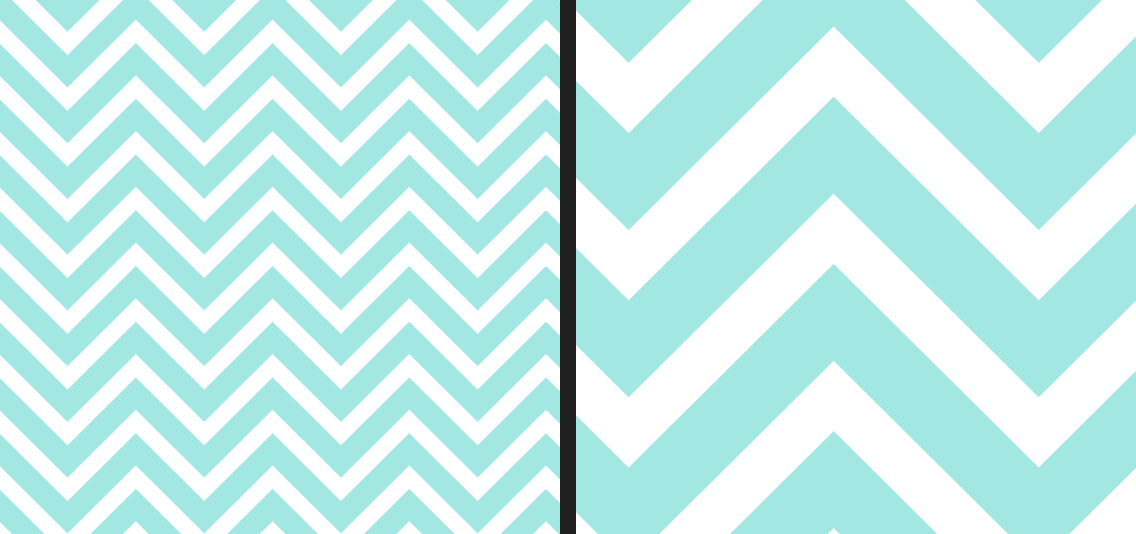
Left: the whole. Right: its middle third, enlarged.
Reproduce this pattern procedurally as a WebGL 2 fragment shader.

```glsl
#version 300 es
precision highp float;
// Aqua and white chevron stripes: a triangle wave across the canvas
// shifts the height, and the shifted height is folded into equal bands.
// Lengths are fractions of the canvas height.

uniform vec2 u_resolution;
out vec4 fragColor;

// Distance to the nearest valley of the zigzag, repeating across
float valleyDistance(float x) {
    float period = 0.2560;
    return abs(fract((x - 0.1264) / period + 0.5) - 0.5) * period;
}

// Signed distance to the edge of the aqua stripe, negative inside
float stripeDistance(vec2 p) {
    float slope = 0.993;
    float period = 0.10437;
    float halfWidth = 0.29;
    float level = (p.y - 0.0012 - slope * valleyDistance(p.x)) / period;
    float fromCenter = abs(fract(level - halfWidth + 0.5) - 0.5);
    return (fromCenter - halfWidth) * period / sqrt(1.0 + slope * slope);
}

void main() {
    vec2 p = gl_FragCoord.xy / u_resolution.y;
    float pixel = 1.0 / u_resolution.y;

    vec3 aqua = vec3(0.64, 0.905, 0.89);
    vec3 white = vec3(1.0);

    // Blend over about one pixel at the stripe edges
    float ground = smoothstep(-0.7 * pixel, 0.7 * pixel, stripeDistance(p));
    fragColor = vec4(mix(aqua, white, ground), 1.0);
}
```
